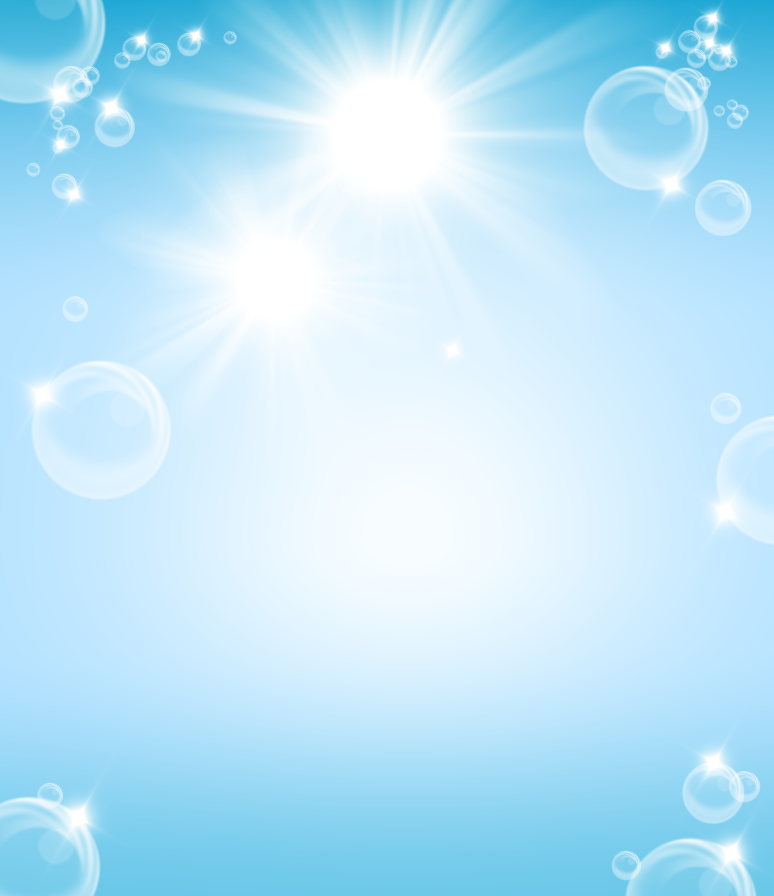
Write a WebGL 1 fragment shader that draws this background.

```glsl
precision highp float;
// Bright aqua sky with two sunbursts, soap bubbles and small glints.

uniform vec2 u_resolution;

#define DEEP vec3(0.10, 0.65, 0.83)
#define SKY vec3(0.69, 0.88, 1.00)
#define AQUA vec3(0.41, 0.78, 0.91)
#define PALE vec3(0.97, 0.99, 1.00)
#define GLOW_CENTER vec2(0.455, 0.40)
#define BEAM_STRENGTH 0.95
#define CHAIN_COUNT 13
#define TAU 6.2831853

float hash(vec2 p) {
  return fract(sin(dot(p, vec2(127.1, 311.7))) * 43758.5453);
}

// Smooth noise around a full turn, with a given number of cells
float angleNoise(float angle, float cells, float seed) {
  float x = (angle / TAU + 0.5) * cells;
  float cell = floor(x);
  float f = smoothstep(0.0, 1.0, x - cell);
  float a = hash(vec2(mod(cell, cells), seed));
  float b = hash(vec2(mod(cell + 1.0, cells), seed));
  return mix(a, b, f);
}

// Layer one amount of white light over another
float screen(float a, float b) {
  return 1.0 - (1.0 - clamp(a, 0.0, 1.0)) * (1.0 - clamp(b, 0.0, 1.0));
}

float sunburst(vec2 p, vec2 center, float size, float seed) {
  vec2 q = (p - center) / size;
  float r = length(q);
  float angle = atan(q.y, q.x);
  float broad = angleNoise(angle, 38.0, seed);
  float fine = angleNoise(angle, 110.0, seed + 5.0);
  float reach = 0.65 + 0.55 * angleNoise(angle, 23.0, seed + 9.0);
  float beam = broad * (0.35 + 0.9 * fine);
  beam *= pow(max(1.0 - r / reach, 0.0), 0.9) * BEAM_STRENGTH;
  float core = 1.6 * exp(-r * r * 11.0);
  float halo = 0.35 * exp(-r * r * 3.5);
  return screen(screen(core, halo), beam);
}

float glint(vec2 p, vec2 center, float size) {
  vec2 q = (p - center) / size;
  q = mat2(0.86, 0.5, -0.5, 0.86) * q;
  vec2 a = abs(q);
  float spikes = exp(-a.x * 22.0 - a.y * 3.0) + exp(-a.y * 22.0 - a.x * 4.0);
  return 0.9 * exp(-dot(q, q) * 14.0) + 0.8 * spikes;
}

// Glass sphere with a glint on its rim at the given angle
float bubble(vec2 p, vec2 center, float radius, float angle, float sparkle) {
  vec2 q = (p - center) / radius;
  float d = length(q);
  float blur = 0.015 + 1.0 / (u_resolution.y * radius);
  float inside = 1.0 - smoothstep(1.0 - blur, 1.0 + blur, d);
  float upper = smoothstep(-0.2, 0.9, dot(q, vec2(0.5, 0.86)));
  float rim = 0.08 + 0.5 * pow(min(d, 1.0), 7.0);
  float bands = 0.5 + 0.5 * sin(d * 38.0 + q.x * 7.0 - q.y * 4.0);
  float streaks = 0.38 * bands * smoothstep(0.6, 0.9, d) * upper;
  float arc = length(q - vec2(0.12, -0.06));
  float crescent = 0.35 * upper * smoothstep(0.6, 0.66, arc)
                 * (1.0 - smoothstep(0.68, 0.86, arc));
  float pool = smoothstep(0.9, 1.2, length(q - vec2(0.1, 0.55)));
  pool *= 0.32 * (1.0 - smoothstep(0.7, 1.0, d));
  float spot = 0.14 * (1.0 - smoothstep(0.23, 0.28, length(q - vec2(0.38, 0.3))));
  float light = inside * (rim + streaks + crescent + pool + spot);
  if (sparkle > 0.0) {
    vec2 edge = center + radius * vec2(cos(angle), sin(angle));
    light = screen(light, glint(p, edge, sparkle));
  }
  return light;
}

// Small bubbles scattered along a quadratic curve
float bubbleChain(vec2 p, vec2 a, vec2 bend, vec2 b, float seed) {
  float light = 0.0;
  for (int i = 0; i < CHAIN_COUNT; i++) {
    float n = float(i);
    float t = (n + 0.5) / float(CHAIN_COUNT);
    vec2 jitter = vec2(hash(vec2(n, seed)), hash(vec2(n, seed + 3.0))) - 0.5;
    vec2 center = mix(mix(a, bend, t), mix(bend, b, t), t) + jitter * 0.045;
    float radius = mix(0.004, 0.014, hash(vec2(n, seed + 7.0)));
    float sparkle = 0.03 * step(0.8, hash(vec2(n, seed + 11.0)));
    light = screen(light, bubble(p, center, radius, 0.9, sparkle));
  }
  return light;
}

void main() {
  vec2 p = gl_FragCoord.xy / u_resolution.y;

  // Sky gradient and pale central glow
  float depth = 1.0 - p.y;
  vec3 color = mix(SKY, DEEP, pow(max(1.0 - depth / 0.36, 0.0), 1.7));
  color = mix(color, AQUA, smoothstep(0.72, 1.02, depth));
  vec2 g = p - GLOW_CENTER;
  g /= vec2(0.32, g.y < 0.0 ? 0.21 : 0.36);
  color = mix(color, PALE, exp(-dot(g, g)));

  // Suns and a lone glint
  float light = sunburst(p, vec2(0.432, 0.850), 0.29, 2.0);
  light = screen(light, sunburst(p, vec2(0.307, 0.688), 0.20, 17.0));
  light = screen(light, glint(p, vec2(0.505, 0.609), 0.035));

  // Large bubbles
  light = screen(light, bubble(p, vec2(0.028, 0.974), 0.089, -1.12, 0.055));
  light = screen(light, bubble(p, vec2(0.721, 0.857), 0.069, -1.15, 0.055));
  light = screen(light, bubble(p, vec2(0.113, 0.520), 0.077, 2.60, 0.060));
  light = screen(light, bubble(p, vec2(0.872, 0.464), 0.072, -2.63, 0.060));
  light = screen(light, bubble(p, vec2(0.033, 0.032), 0.078, 0.80, 0.065));
  light = screen(light, bubble(p, vec2(0.771, -0.009), 0.073, 0.90, 0.060));
  light = screen(light, bubble(p, vec2(0.796, 0.115), 0.034, 1.55, 0.055));

  // Companions and drifting bubbles
  light = screen(light, bubble(p, vec2(0.807, 0.768), 0.031, 0.0, 0.0));
  light = screen(light, bubble(p, vec2(0.831, 0.122), 0.017, 0.0, 0.0));
  light = screen(light, bubble(p, vec2(0.056, 0.112), 0.014, 0.0, 0.0));
  light = screen(light, bubble(p, vec2(0.699, 0.034), 0.016, 0.0, 0.0));
  light = screen(light, bubble(p, vec2(0.810, 0.544), 0.017, 0.0, 0.0));
  light = screen(light, bubble(p, vec2(0.084, 0.655), 0.014, 0.0, 0.0));
  light = screen(light, bubble(p, vec2(0.128, 0.858), 0.022, 1.75, 0.050));
  light = screen(light, bubble(p, vec2(0.766, 0.900), 0.024, 0.0, 0.0));
  light = screen(light, bubble(p, vec2(0.080, 0.906), 0.020, 0.0, 0.0));
  light = screen(light, bubble(p, vec2(0.072, 0.792), 0.014, -0.7, 0.035));

  // Rising strings of small bubbles
  light = screen(light, bubbleChain(p, vec2(0.040, 0.810), vec2(0.082, 0.945), vec2(0.265, 0.935), 4.0));
  light = screen(light, bubbleChain(p, vec2(0.735, 0.962), vec2(0.828, 0.930), vec2(0.797, 0.855), 23.0));

  gl_FragColor = vec4(mix(color, vec3(1.0), light), 1.0);
}
```
